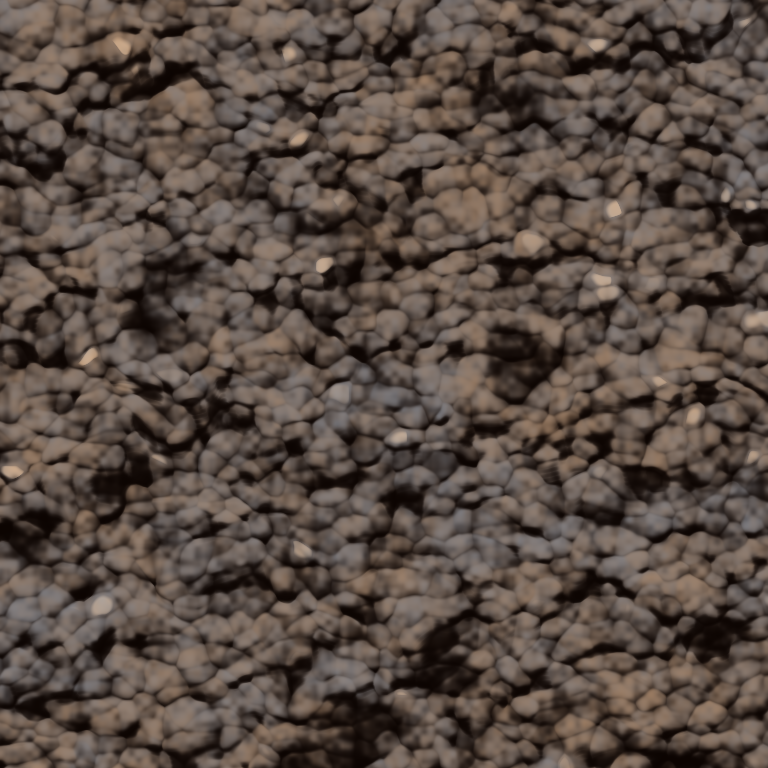
Reproduce this texture procedurally as a WebGL 2 fragment shader.

```glsl
#version 300 es
precision highp float;
// Dry, crumbly brown soil: sunlit crumbs and clods with dark crevices and hollows.

uniform vec2 u_resolution;
out vec4 fragColor;

const vec3 SHADE_COLOR = vec3(0.045, 0.015, 0.004);
const vec3 LIT_COLOR = vec3(0.575, 0.512, 0.470);
const vec3 WARM_SHIFT = vec3(0.085, 0.0, -0.085);
const vec3 SPECK_COLOR = vec3(0.20, 0.16, 0.11);
const vec2 SUN_DIR = vec2(-0.24, 0.97);
const float SUN_SLOPE = 0.5;       // height the sun ray gains per unit travelled
const float SHADOW_STEP = 0.006;
const float CLOD_SCALE = 7.0;      // cells per canvas height
const float LUMP_SCALE = 17.0;
const float CRUMB_SCALE = 42.0;
const float SPECKLE_SCALE = 105.0;
const float DOME_MEAN = 0.56;
const float CONTRAST = 1.3;
const float EXPOSURE = 0.45;

vec3 hash3(vec2 cell, float seed) {
    uvec3 v = uvec3(ivec3(cell, seed)) * 1664525u + 1013904223u;
    v.x += v.y * v.z; v.y += v.z * v.x; v.z += v.x * v.y;
    v ^= v >> 16u;
    v.x += v.y * v.z; v.y += v.z * v.x; v.z += v.x * v.y;
    return vec3(v >> 8u) / 16777216.0;
}

// Three independent channels of smooth value noise
vec3 noise3(vec2 p, float seed) {
    vec2 i = floor(p), f = fract(p);
    f = f * f * (3.0 - 2.0 * f);
    return mix(mix(hash3(i, seed), hash3(i + vec2(1, 0), seed), f.x),
               mix(hash3(i + vec2(0, 1), seed), hash3(i + vec2(1, 1), seed), f.x), f.y);
}

// Packed rounded lumps: x = dome height, y = tone, z = hue, blended at the seams
vec3 lumps(vec2 p, float seed) {
    vec2 base = floor(p);
    vec3 sum = vec3(0.0);
    for (int y = -1; y <= 1; y++) {
        for (int x = -1; x <= 1; x++) {
            vec2 cell = base + vec2(x, y);
            vec3 rnd = hash3(cell, seed);
            vec2 d = p - cell - rnd.xy;
            float size = 0.55 + 0.4 * rnd.z;
            float weight = exp(16.0 * (size - dot(d, d)));
            sum += weight * vec3(1.0, fract(rnd.xy * 7.31 + rnd.z * 3.7));
        }
    }
    return vec3(log(sum.x) / 16.0, sum.yz / sum.x);
}

// Bends the plane so that lumps become irregular and slightly wide
vec2 crumple(vec2 p) {
    p += 0.022 * (noise3(p * 13.0, 1.0).xy - 0.5);
    p += 0.009 * (noise3(p * 46.0, 2.0).xy - 0.5);
    return p * vec2(0.88, 1.08);
}

float soilHeight(vec2 p, out vec3 clod, out vec3 lump, out vec3 crumb) {
    vec2 q = crumple(p);
    clod = lumps(q * CLOD_SCALE, 3.0);
    lump = lumps(q * LUMP_SCALE, 4.0);
    crumb = lumps(q * CRUMB_SCALE, 5.0);
    return 0.35 * clod.x / CLOD_SCALE + 0.5 * lump.x / LUMP_SCALE
         + 0.7 * crumb.x / CRUMB_SCALE + 0.006 * noise3(q * 75.0, 6.0).x;
}

void main() {
    vec2 p = gl_FragCoord.xy / u_resolution.y;
    vec3 clod, lump, crumb, a, b, c;
    float h = soilHeight(p, clod, lump, crumb);

    // Direct light and cast shadows
    float slope = (h - soilHeight(p + SUN_DIR * 0.004, a, b, c)) / 0.004;
    float blocked = 0.0;
    for (int i = 1; i <= 8; i++) {
        float t = float(i) * SHADOW_STEP;
        blocked = max(blocked, soilHeight(p + SUN_DIR * t, a, b, c) - h - t * SUN_SLOPE);
    }
    float shadow = smoothstep(0.0, 0.007, blocked);

    // Deep hollows, wider than tall
    float hollowField = 0.65 * noise3(p * vec2(4.5, 7.0), 7.0).x
                      + 0.35 * noise3(p * vec2(12.0, 17.0), 8.0).x;
    float hollow = smoothstep(0.70, 0.84, hollowField);

    // Brightness from light, crevices, grain tone and speckle
    vec3 speckle = noise3(p * SPECKLE_SCALE, 9.0);
    float speck = smoothstep(0.95, 0.99, crumb.y) * smoothstep(0.5, 0.75, crumb.x);
    float s = EXPOSURE + 0.7 * clamp(slope, -1.5, 1.5);
    s += 2.2 * (crumb.x - DOME_MEAN) + 1.2 * (lump.x - DOME_MEAN) + 0.9 * (clod.x - DOME_MEAN);
    s += 0.9 * (crumb.y - 0.5) + 0.5 * (lump.y - 0.5) + 1.6 * (speckle.x - 0.5);
    s += 0.8 * speck - 1.5 * shadow - 2.2 * hollow;
    float light = 1.0 / (1.0 + exp(-CONTRAST * s));

    // Earth colour with warm and cool grains
    vec3 color = mix(SHADE_COLOR, LIT_COLOR, light);
    float warmth = 0.45 * (crumb.z - 0.5) + 0.4 * (lump.z - 0.5)
                 + 0.5 * (clod.z - 0.5) + 0.4 * (speckle.y - 0.5);
    color += WARM_SHIFT * warmth * light + SPECK_COLOR * speck * light;
    fragColor = vec4(clamp(color, 0.0, 1.0), 1.0);
}
```
